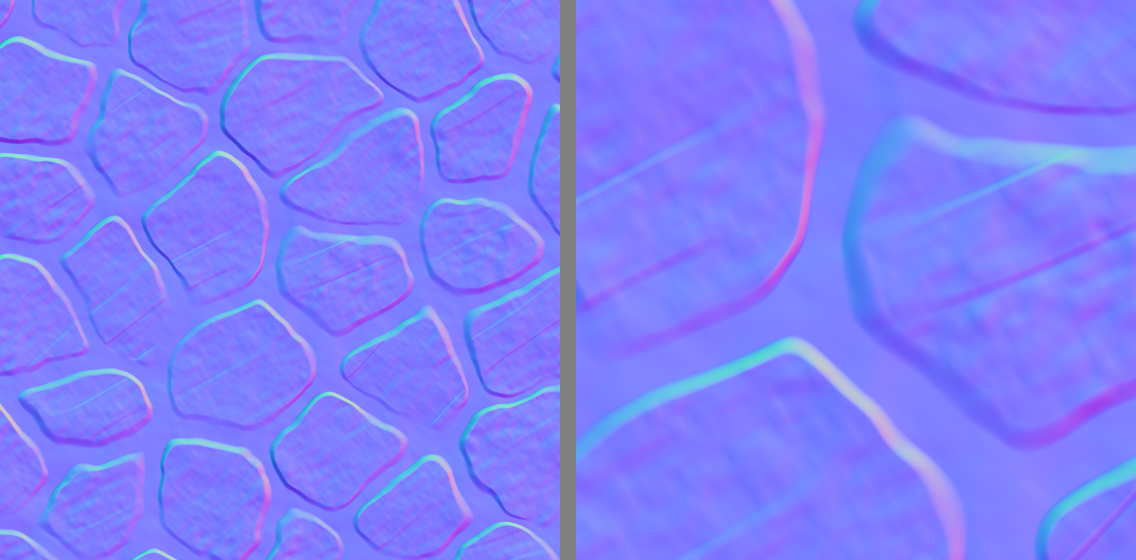
Left: the whole. Right: its middle third, enlarged.
Reproduce this texture map procedurally as a WebGL 1 fragment shader.

```glsl
precision highp float;
uniform vec2 u_resolution;

#define STONES 4.7        // stones across the canvas
#define JITTER 0.7        // irregularity of the layout
#define ROUNDING 0.045    // softness of stone corners
#define WARP 0.026        // waviness of the outlines
#define RIM_HEIGHT 0.0036 // drop from stone to ground
#define TILT vec2(-0.006, 0.027)
#define LEDGE 0.0011      // height of the steps across a stone
#define GRAIN 0.0011      // fine streaks
#define PITTING 0.0026    // lumps in the rough patches
#define SWELL 0.0050      // broad undulation

float hash(vec2 p) {
  vec3 q = fract(p.xyx * 0.1031);
  q += dot(q, q.yzx + 33.33);
  return fract((q.x + q.y) * q.z);
}

vec2 hash2(vec2 p) {
  return vec2(hash(p + 17.0), hash(p + 71.0));
}

float noise(vec2 p) {
  vec2 i = floor(p), f = fract(p);
  f = f * f * f * (f * (f * 6.0 - 15.0) + 10.0);
  return mix(mix(hash(i), hash(i + vec2(1.0, 0.0)), f.x),
             mix(hash(i + vec2(0.0, 1.0)), hash(i + 1.0), f.x), f.y);
}

vec2 noise2(vec2 p) {
  return vec2(noise(p), noise(p + 37.0)) - 0.5;
}

// Staggered rows of jittered stone centres
vec2 stoneCentre(vec2 id) {
  return id + 0.5 + vec2(0.5 * mod(id.y, 2.0), 0.0) + JITTER * (hash2(id) - 0.5);
}

// Finds the nearest stone; returns the rounded distance to its border
float stoneBorder(vec2 p, out vec2 id, out vec2 toCentre) {
  vec2 base = floor(p);
  float nearest = 100.0;
  for (int y = -2; y <= 2; y++) {
    for (int x = -2; x <= 2; x++) {
      vec2 cell = base + vec2(float(x), float(y));
      vec2 d = stoneCentre(cell) - p;
      if (dot(d, d) < nearest) {
        nearest = dot(d, d);
        id = cell;
        toCentre = d;
      }
    }
  }
  float sum = 0.0;
  for (int y = -2; y <= 2; y++) {
    for (int x = -2; x <= 2; x++) {
      vec2 d = stoneCentre(base + vec2(float(x), float(y))) - p;
      vec2 across = d - toCentre;
      if (dot(across, across) > 0.0001) {
        float border = dot(0.5 * (d + toCentre), normalize(across));
        sum += exp(-border / ROUNDING);
      }
    }
  }
  return -ROUNDING * log(sum);
}

float surfaceHeight(vec2 uv) {
  vec2 id, toCentre;
  mat2 turn = mat2(0.8, 0.6, -0.6, 0.8); // slants the rows of stones
  vec2 bent = uv + WARP * noise2(uv * 10.0) + 0.007 * noise2(uv * 34.0);
  float border = stoneBorder(turn * bent * STONES, id, toCentre);
  vec2 seed = hash2(id + 5.0);

  // Raised, slightly tilted top with a rim of varying steepness
  float inset = mix(0.015, 0.075, seed.x);
  float rimWidth = mix(0.03, 0.085, noise(uv * 13.0 + 9.0));
  float top = smoothstep(inset, inset + rimWidth, border);
  vec2 tilt = TILT + 0.03 * (seed - 0.5);
  float height = RIM_HEIGHT * mix(0.4, 1.5, noise(uv * 7.0 + 50.0));
  height -= dot(toCentre, turn * tilt) / STONES;

  // Slanting ledges and streaks, turned a little on each stone
  vec2 along = normalize(vec2(1.0, mix(0.3, 1.1, seed.y)));
  vec2 q = vec2(dot(uv, along), dot(uv, vec2(-along.y, along.x)));
  float ledge = noise(q * vec2(5.5, 18.0) + seed * 40.0);
  height += LEDGE * smoothstep(0.42, 0.56, ledge);
  height += GRAIN * noise(q * vec2(38.0, 80.0));
  height += 0.4 * GRAIN * noise(q.yx * vec2(70.0, 125.0) + 7.0);

  // Patches of pitted stone
  float rough = smoothstep(0.52, 0.8, noise(uv * 8.0 + 23.0));
  height += PITTING * rough * noise(q * vec2(46.0, 66.0) + 11.0);

  float ground = SWELL * noise(uv * 9.0) + 0.4 * SWELL * noise(uv * 24.0);
  ground += 0.5 * GRAIN * noise(turn * uv * vec2(50.0, 70.0));
  return ground + top * height;
}

void main() {
  vec2 uv = gl_FragCoord.xy / u_resolution.y;
  vec2 e = vec2(0.002, 0.0);
  float h = surfaceHeight(uv);
  vec2 slope = vec2(surfaceHeight(uv + e.xy), surfaceHeight(uv + e.yx)) - h;
  vec3 normal = normalize(vec3(-slope / e.x, 1.0));
  gl_FragColor = vec4(0.5 + 0.5 * normal, 1.0);
}
```
